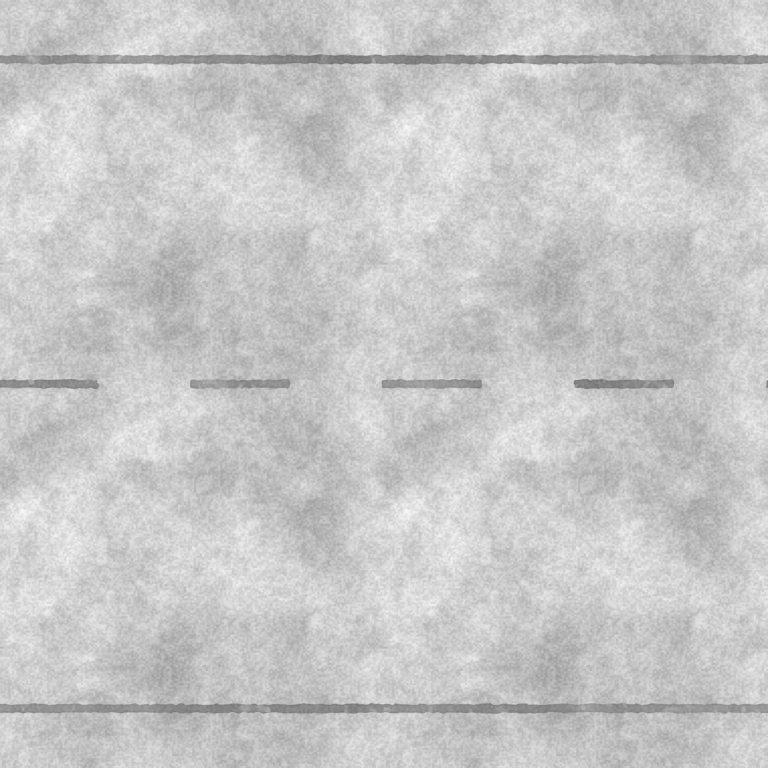
Give the GLSL for this texture, as a three.js fragment shader.

```glsl
// Pale mottled concrete, tiled twice each way, crossed by two solid grey lines
// and a row of four dashes. Concrete is layered tileable cellular noise with
// soft stains; lines are rounded boxes with rough edges, uneven tone and wear.

varying vec2 vUv;

const float TILES = 2.0;
const float DASH_PITCH = 0.25;
const float DASH_HALF_LENGTH = 0.065;
const float LINE_HALF_WIDTH = 0.0056;
const float LINE_OFFSET = 0.4225;
const float EDGE_SOFTNESS = 0.0011;
const float TAU = 6.2831853;

const vec3 CONCRETE = vec3(0.782);
const vec3 PAINT = vec3(0.56);

vec3 hash3(vec2 cell) {
  vec3 q = fract(cell.xyx * vec3(0.1031, 0.1030, 0.0973));
  q += dot(q, q.yxz + 33.33);
  return fract((q.xxy + q.yzz) * q.zyx);
}

// Blends random tones of jittered cell points; repeats over the unit square.
float cellNoise(vec2 p, float cells) {
  vec2 scaled = p * cells;
  vec2 base = floor(scaled);
  float tone = 0.0005;
  float total = 0.001;
  for (int y = -1; y <= 1; y++) {
    for (int x = -1; x <= 1; x++) {
      vec2 cell = base + vec2(float(x), float(y));
      vec3 rnd = hash3(mod(cell, cells) + cells * 1.7);
      vec2 delta = scaled - cell - mix(vec2(0.2), vec2(0.8), rnd.xy);
      float weight = max(0.0, 1.0 - dot(delta, delta));
      weight *= weight;
      tone += weight * rnd.z;
      total += weight;
    }
  }
  return tone / total;
}

// Signed mottling, from broad clouds down to small flecks.
float mottle(vec2 p) {
  float sum = 0.0;
  float amplitude = 0.115;
  float cells = 5.0;
  for (int i = 0; i < 5; i++) {
    sum += amplitude * (cellNoise(p, cells) - 0.5);
    amplitude *= 0.8;
    cells *= 2.0;
  }
  return sum;
}

// Soft elliptical spot that wraps around the tile.
float softSpot(vec2 p, vec2 center, vec2 radius) {
  vec2 d = (fract(p - center + 0.5) - 0.5) / radius;
  return exp(-dot(d, d));
}

float stains(vec2 p) {
  float dark = softSpot(p, vec2(0.46, 0.74), vec2(0.13, 0.09))
             + softSpot(p, vec2(0.84, 0.58), vec2(0.07, 0.14))
             + softSpot(p, vec2(0.39, 0.26), vec2(0.11, 0.10));
  float pale = softSpot(p, vec2(0.04, 0.37), vec2(0.09, 0.08))
             + softSpot(p, vec2(0.66, 0.28), vec2(0.10, 0.09))
             + softSpot(p, vec2(0.95, 0.68), vec2(0.07, 0.10))
             + softSpot(p, vec2(0.36, 0.03), vec2(0.14, 0.08));
  return 0.045 * pale - 0.065 * dark;
}

float roundedBox(vec2 p, vec2 halfSize, float radius) {
  vec2 d = abs(p) - halfSize + radius;
  return length(max(d, 0.0)) + min(max(d.x, d.y), 0.0) - radius;
}

// Lays one painted shape over the ground, with a darker rim.
vec3 paintOver(vec3 ground, float dist, float tone, float wear) {
  float cover = 1.0 - smoothstep(-EDGE_SOFTNESS, EDGE_SOFTNESS, dist);
  float rim = smoothstep(-0.0035, -0.001, dist);
  return mix(ground, PAINT + tone - 0.025 * rim, cover * (1.0 - wear));
}

void main() {
  vec2 uv = vUv;
  vec2 tile = fract(uv * TILES);

  // Concrete
  float grain = cellNoise(tile, 190.0) - 0.5;
  float clouds = mottle(tile) + stains(tile);
  vec3 color = CONCRETE + clouds + 0.11 * grain;

  // Rough edges, uneven paint and chips
  float rough = 0.0026 * (cellNoise(uv, 150.0) - 0.5);
  float uneven = 0.09 * (cellNoise(uv, 23.0) - 0.5) + 0.07 * grain + 0.25 * clouds;
  float wear = 0.4 * smoothstep(0.68, 0.95, cellNoise(uv, 110.0));
  float chip = 0.8 * softSpot(uv, vec2(0.042, 0.924), vec2(0.009, 0.007));

  // Solid lines, darkest near the middle
  float solidDist = abs(abs(uv.y - 0.5) - LINE_OFFSET) - LINE_HALF_WIDTH;
  float solidTone = uneven - 0.03 * cos((uv.x - 0.42) * TAU);
  color = paintOver(color, solidDist + rough, solidTone, max(wear, chip));

  // Dashes, each with its own shade
  float along = uv.x + 0.25 * DASH_PITCH;
  float index = floor(along / DASH_PITCH);
  vec2 local = vec2(along - (index + 0.5) * DASH_PITCH, uv.y - 0.5);
  float dashDist = roundedBox(local, vec2(DASH_HALF_LENGTH, LINE_HALF_WIDTH), 0.003);
  float dashTone = uneven + 0.04 * cos((index - 1.4) * 0.25 * TAU);
  color = paintOver(color, dashDist + rough, dashTone, wear);

  gl_FragColor = vec4(clamp(color, 0.0, 1.0), 1.0);
}
```
